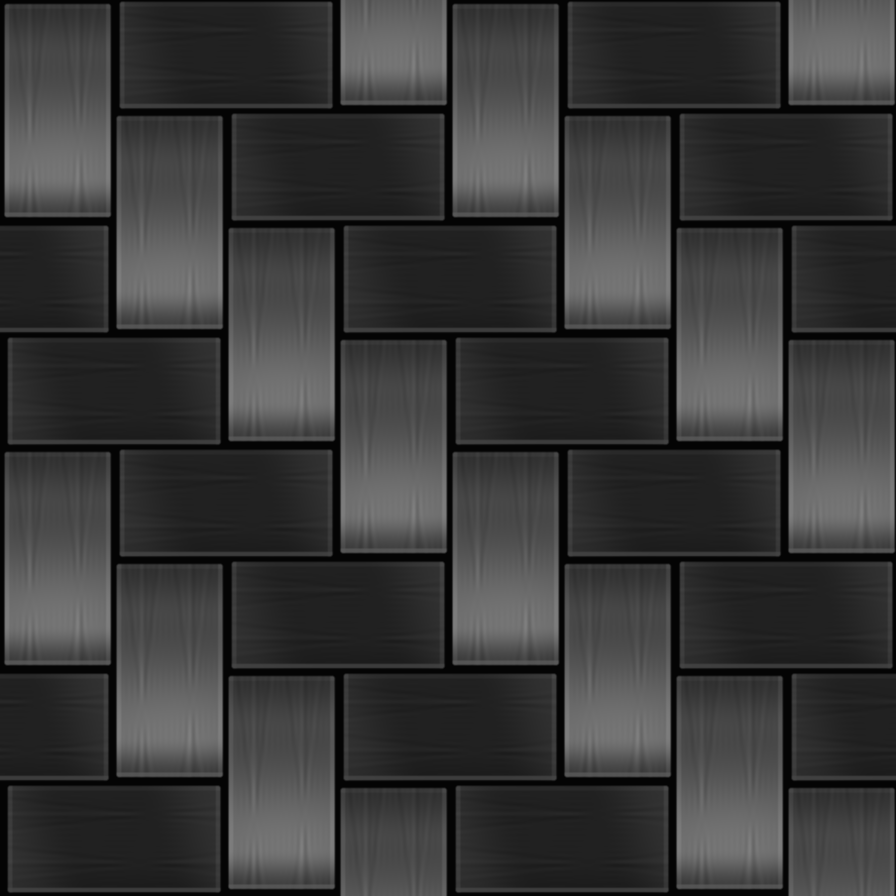
Give the GLSL for this texture, as a WebGL 1 fragment shader.

```glsl
precision highp float;

// Twill weave of brushed dark metal strips: bright upright strips and dark
// level strips, each two cells long, stepping diagonally with a period of
// four cells. Every strip is a box with shading, grain and a thin lit rim.

uniform vec2 u_resolution;

const float CELLS = 8.0;   // two repeats of four cells each way
const float PERIOD = 4.0;
const vec3 GAP_COLOR = vec3(0.015);

// Brushed grain: layered sines, fine across the strip and slow along it.
float grain(float across, float along) {
  float sum = 0.0;
  for (int i = 0; i < 7; i++) {
    float n = float(i);
    float fine = sin(across * (31.0 + 14.3 * n) + 2.4 * n);
    float slow = sin(along * (2.3 + 1.7 * n) + 4.1 * n + 3.0 * across);
    sum += fine * (0.45 + 0.55 * slow);
  }
  return sum / 3.0;
}

// Signed distance to the box between two corners, with rounded corners.
float boxDistance(vec2 p, vec2 low, vec2 high, float radius) {
  vec2 d = abs(p - 0.5 * (low + high)) - 0.5 * (high - low) + radius;
  return length(max(d, 0.0)) + min(max(d.x, d.y), 0.0) - radius;
}

// Soft thin line just inside an edge, given the distance from that edge.
float rimLine(float inset) {
  return 1.0 - smoothstep(0.008, 0.030, abs(inset - 0.024));
}

// Upright strip: shadowed at the top, glowing near the bottom.
float uprightShade(vec2 t, vec2 q) {
  float side = 2.0 * t.x - 1.0;
  float glow = smoothstep(0.28, 0.80, t.y) * (1.0 - 0.14 * side * side);
  float shade = 0.19 + 0.09 * smoothstep(0.0, 0.25, t.y) + 0.175 * glow;
  shade -= 0.21 * smoothstep(0.81, 1.0, t.y);
  return shade + 0.032 * grain(q.x, q.y) * (0.6 + 0.4 * t.y);
}

// Level strip: dark middle with a slanted sheen toward both ends.
float levelShade(vec2 t, vec2 q) {
  float slant = abs(t.x - 0.5 - 0.16 * (t.y - 0.5));
  float shade = 0.128 + 0.065 * smoothstep(0.18, 0.56, slant);
  shade -= 0.02 * smoothstep(0.7, 1.0, t.y);
  return shade + 0.014 * grain(q.y, q.x);
}

void main() {
  vec2 uv = gl_FragCoord.xy / u_resolution;
  vec2 p = vec2(uv.x, 1.0 - uv.y) * CELLS;   // y runs downward
  vec2 cell = floor(p);

  // Diagonal step: 0 and 3 are upright halves, 1 and 2 are level halves.
  float stage = floor(mod(cell.x - cell.y + CELLS + 0.5, PERIOD));
  bool upright = stage < 0.5 || stage > 2.5;
  vec2 secondHalf = vec2(stage == 2.0 ? 1.0 : 0.0, stage == 3.0 ? 1.0 : 0.0);
  vec2 q = fract(p) + secondHalf;

  // Strip extents in cells; the rest is the dark gap.
  vec2 low = upright ? vec2(0.040, 0.035) : vec2(0.068, 0.015);
  vec2 high = upright ? vec2(0.990, 1.940) : vec2(1.970, 0.970);
  vec2 t = clamp((q - low) / (high - low), 0.0, 1.0);
  float shade = upright ? uprightShade(t, q) : levelShade(t, q);

  // Lit rims, strongest along the lower edge.
  float sideRim = rimLine(min(q.x - low.x, high.x - q.x));
  float lowerRim = rimLine(high.y - q.y);
  float upperRim = rimLine(q.y - low.y);
  shade += 0.055 * sideRim + 0.03 * upperRim;
  shade = mix(shade, upright ? 0.36 : 0.28, 0.75 * lowerRim);

  // Smooth edge into the gap.
  float blur = max(0.012, 0.75 * CELLS / min(u_resolution.x, u_resolution.y));
  float edge = boxDistance(q, low, high, 0.025);
  float cover = 1.0 - smoothstep(-blur, blur, edge);
  gl_FragColor = vec4(mix(GAP_COLOR, vec3(shade), cover), 1.0);
}
```
